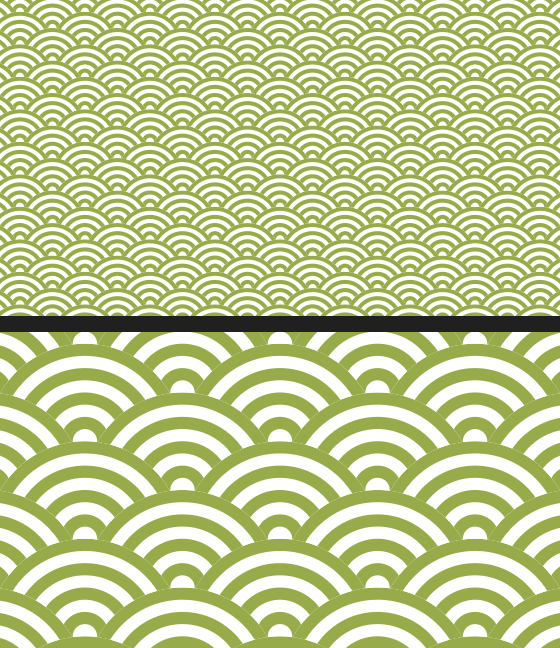
Top: the whole. Bottom: its middle third, enlarged.
Reproduce this pattern procedurally as a WebGL 2 fragment shader.

```glsl
#version 300 es
precision highp float;
// Overlapping wave scales: staggered rows of domes with concentric rings.
// Rows are painted from back (upper) to front (lower), so each dome
// hides the lower part of the domes behind it. One unit is a dome radius.

uniform vec2 u_resolution;
out vec4 fragColor;

const vec3 GREEN = vec3(0.592, 0.671, 0.294);
const vec3 WHITE = vec3(1.0, 1.0, 0.992);

const float RADII_PER_HEIGHT = 9.72;  // canvas height in dome radii
const float DOME_SPACING = 2.0;       // neighbours in a row just touch
const float ROW_SPACING = 0.5;
const float RING_PERIOD = 0.25;       // one white and one green ring
const float RING_WIDTH = 0.125;       // width of a white ring

// Antialiased coverage, positive distance lies inside.
float coverage(float dist, float pixel) {
    return clamp(0.5 + dist / pixel, 0.0, 1.0);
}

// White rings alternate with green, from a white core to a green rim.
vec3 ringColor(float radius, float pixel) {
    float halfWidth = 0.5 * RING_WIDTH;
    float r = max(radius, halfWidth);  // keeps the core solid
    float offset = mod(r - halfWidth + 0.5 * RING_PERIOD, RING_PERIOD)
                 - 0.5 * RING_PERIOD;
    return mix(GREEN, WHITE, coverage(halfWidth - abs(offset), pixel));
}

void main() {
    float pixel = RADII_PER_HEIGHT / u_resolution.y;
    vec2 p = (gl_FragCoord.xy - 0.5 * u_resolution) * pixel;
    float nearestRow = floor(p.y / ROW_SPACING);
    vec3 color = GREEN;

    // Only these four rows can reach the current point.
    for (int i = 1; i >= -2; i--) {
        float row = nearestRow + float(i);
        float stagger = 0.5 * DOME_SPACING * mod(row + 1.0, 2.0);
        float x = mod(p.x - stagger + 0.5 * DOME_SPACING, DOME_SPACING)
                - 0.5 * DOME_SPACING;
        float radius = length(vec2(x, p.y - row * ROW_SPACING));
        color = mix(color, ringColor(radius, pixel),
                    coverage(1.0 - radius, pixel));
    }

    fragColor = vec4(color, 1.0);
}
```
